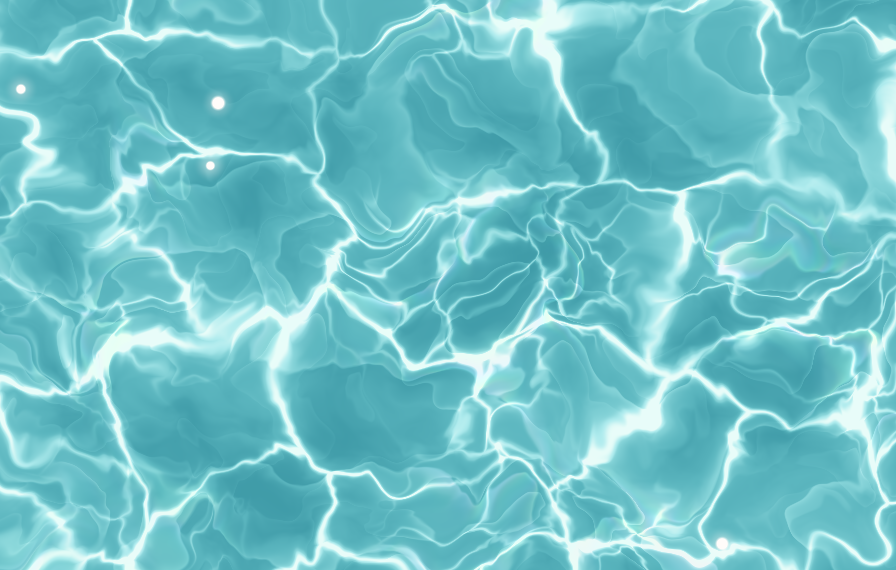
Write a Shadertoy shader that draws this texture.

```glsl
vec2 hash2(vec2 c) {
    c = vec2(dot(c, vec2(127.1, 311.7)), dot(c, vec2(269.5, 183.3)));
    return fract(sin(c) * 43758.5453);
}

float corner(vec2 cell, vec2 offset) {
    return dot(2.0 * hash2(cell) - 1.0, offset);
}

float gradientNoise(vec2 p) {
    vec2 i = floor(p), f = fract(p);
    vec2 u = f * f * f * (f * (f * 6.0 - 15.0) + 10.0);
    vec2 e = vec2(1.0, 0.0);
    float low = mix(corner(i, f), corner(i + e.xy, f - e.xy), u.x);
    float high = mix(corner(i + e.yx, f - e.yx), corner(i + e.xx, f - e.xx), u.x);
    return mix(low, high, u.y);
}

float fbm(vec2 p, int octaves) {
    float sum = 0.0, amplitude = 1.0;
    for (int k = 0; k < octaves; k++) {
        sum += amplitude * gradientNoise(p);
        p = mat2(1.6, 1.2, -1.2, 1.6) * p + 7.3;
        amplitude *= 0.5;
    }
    return sum;
}

vec2 warp(vec2 p, float frequency, float amount) {
    vec2 q = p * frequency;
    return p + amount * vec2(fbm(q, 3), fbm(q + 31.7, 3));
}

// Distance to the nearest border between jittered cells
float cellBorder(vec2 p) {
    vec2 home = floor(p), f = fract(p), nearest = vec2(0.0);
    float best = 8.0;
    for (int y = -1; y <= 1; y++)
    for (int x = -1; x <= 1; x++) {
        vec2 g = vec2(x, y);
        vec2 r = g + hash2(home + g) - f;
        if (dot(r, r) < best) { best = dot(r, r); nearest = r; }
    }
    float border = 8.0;
    for (int y = -2; y <= 2; y++)
    for (int x = -2; x <= 2; x++) {
        vec2 g = vec2(x, y);
        vec2 r = g + hash2(home + g) - f;
        vec2 across = r - nearest;
        if (dot(across, across) > 0.0001)
            border = min(border, dot(0.5 * (r + nearest), normalize(across)));
    }
    return border;
}

// Bright core with a soft halo
float filament(float d, float width) {
    return 0.75 * exp(-d * d / (width * width)) + 0.3 * exp(-d / (3.0 * width));
}

// Sharp on one side, fading on the other
float fold(float height, float fade) {
    return smoothstep(-0.015, 0.015, height) * exp(-max(height, 0.0) / fade);
}

float sparkle(vec2 p, float scale, float chance) {
    vec2 cell = floor(p * scale);
    vec2 centre = 0.3 + 0.4 * hash2(cell + 5.1);
    vec2 pick = hash2(cell + 43.0);
    float d = length(fract(p * scale) - centre);
    float radius = mix(0.05, 0.11, pick.y);
    float glow = smoothstep(radius * 1.4, radius * 0.6, d) + 0.4 * smoothstep(0.28, 0.0, d);
    return step(pick.x, chance) * glow;
}

vec3 waterColour(float light) {
    vec3 deep = vec3(0.25, 0.61, 0.66);
    vec3 teal = vec3(0.36, 0.715, 0.75);
    vec3 aqua = vec3(0.51, 0.82, 0.84);
    vec3 pale = vec3(0.68, 0.92, 0.93);
    vec3 foam = vec3(0.91, 0.99, 0.975);
    vec3 c = mix(deep, teal, smoothstep(0.0, 0.3, light));
    c = mix(c, aqua, smoothstep(0.25, 0.52, light));
    c = mix(c, pale, smoothstep(0.48, 0.78, light));
    return mix(c, foam, smoothstep(0.72, 1.05, light));
}

void mainImage(out vec4 fragColor, in vec2 fragCoord) {
    vec2 p = fragCoord / iResolution.y;
    vec2 bent = warp(p, 4.0, 0.11);
    vec2 rippled = warp(bent, 11.0, 0.035);

    // Broad pools of light and faint surface ripples
    float pools = fbm(bent * vec2(2.6, 3.4) + 12.0, 3);
    float light = 0.15 + 0.32 * pools;
    light += 0.10 * fbm(rippled * vec2(13.0, 20.0), 3);

    // Large caustic net with uneven width and strength
    float swell = gradientNoise(p * 3.7 + 60.0);
    float width = mix(0.022, 0.065, smoothstep(-0.1, 0.45, swell));
    float strength = mix(0.45, 1.0, smoothstep(-0.3, 0.25, gradientNoise(p * 4.5 + 83.0)));
    light += strength * filament(cellBorder(rippled * vec2(3.2, 4.5) + 3.0), width);

    // Finer net gathered in patches
    float busy = smoothstep(-0.15, 0.35, gradientNoise(p * 3.0 + 24.0));
    float fineNet = cellBorder(warp(rippled, 9.0, 0.05) * vec2(7.0, 8.5) + 17.0);
    light += 0.6 * busy * filament(fineNet, 0.04);

    // Folded veils and small swirls
    float veil = fold(gradientNoise(rippled * vec2(4.0, 5.5) + 41.0), 0.09);
    float swirl = fold(gradientNoise(rippled * vec2(9.0, 12.0) + 70.0), 0.06);
    light += 0.27 * veil + 0.22 * swirl * (0.3 + busy);

    // Colour, with a slight prismatic fringe in the veils
    vec3 colour = waterColour(light);
    float hue = 25.0 * gradientNoise(rippled * 6.0 + 9.0);
    colour += 0.035 * veil * busy * cos(hue + vec3(0.0, 2.1, 4.2));

    // Sun glints, mostly at the upper left
    float corner = smoothstep(0.75, 0.2, p.x) * smoothstep(0.5, 0.65, p.y);
    float glint = sparkle(p, 9.0, 0.015 + 0.17 * corner);
    colour = mix(colour, vec3(1.0, 0.99, 0.98), min(glint, 1.0));
    fragColor = vec4(clamp(colour, 0.0, 1.0), 1.0);
}
```
